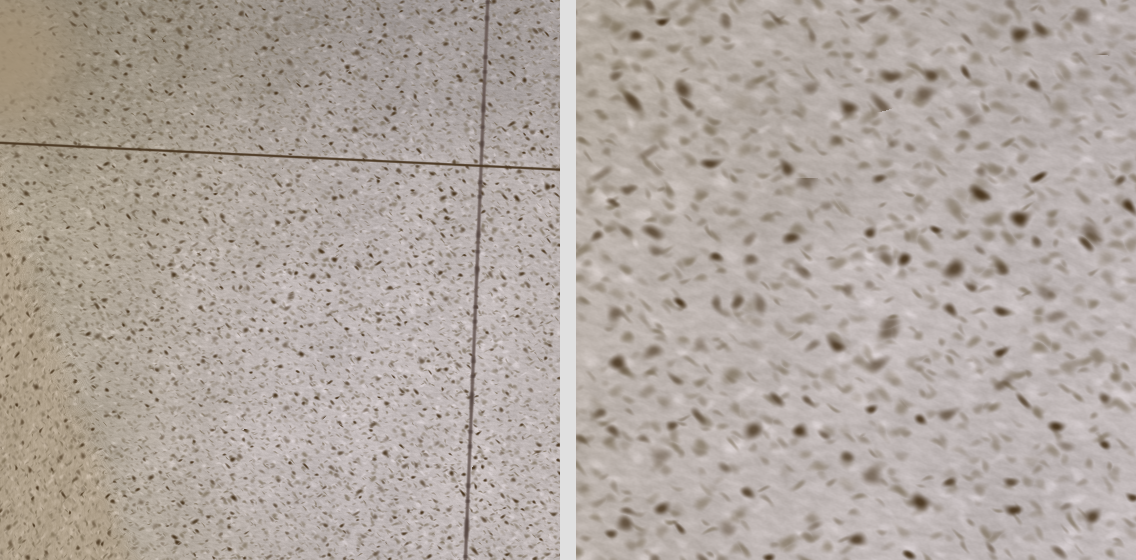
Left: the whole. Right: its middle third, enlarged.
A three.js fragment shader for this texture:

```glsl
#define DARK_CELLS 50.0
#define FLECK_CELLS 68.0
#define PALE_CELLS 62.0
#define CHIP_TILT -0.35
#define JOINT_WIDTH 0.0021
#define SEAM_WIDTH 0.0032
#define STONE_COOL vec3(0.722, 0.690, 0.682)
#define STONE_WARM vec3(0.680, 0.640, 0.570)
#define SIDE_TAN vec3(0.690, 0.625, 0.535)
#define CHIP_BROWN vec3(0.290, 0.215, 0.125)
#define JOINT_BROWN vec3(0.290, 0.215, 0.130)
#define SEAM_GREY vec3(0.400, 0.340, 0.320)

varying vec2 vUv;

vec3 hash3(vec2 cell) {
  vec3 h = fract(vec3(cell.xyx) * vec3(0.1031, 0.1030, 0.0973));
  h += dot(h, h.yxz + 33.33);
  return fract((h.xxy + h.yzz) * h.zyx);
}

// Layered sines, roughly -1 to 1
float waves(vec2 p) {
  float sum = 0.0;
  float gain = 0.5;
  for (int i = 0; i < 4; i++) {
    sum += gain * sin(p.x + 1.7 * sin(p.y)) * cos(p.y + 1.3 * sin(p.x * 0.8));
    p = mat2(1.5, 1.1, -1.1, 1.5) * p + 2.3;
    gain *= 0.6;
  }
  return sum;
}

mat2 turn(float angle) {
  float c = cos(angle);
  float s = sin(angle);
  return mat2(c, -s, s, c);
}

// Cellular scatter of soft elongated chips; returns their coverage
float chips(vec2 p, float cells, float density, float size, float stretch, float tilt) {
  p = p * cells + cells;
  p += 0.08 * vec2(sin(p.y * 6.1 + p.x), sin(p.x * 5.3 - p.y));
  vec2 home = floor(p);
  float cover = 0.0;
  for (int j = -1; j <= 1; j++) {
    for (int i = -1; i <= 1; i++) {
      vec2 cell = home + vec2(float(i), float(j));
      vec3 place = hash3(cell);
      vec3 form = hash3(cell + 71.7);
      vec2 q = turn(tilt + (form.x - 0.5) * 1.5) * (p - cell - place.xy);
      q.y *= mix(1.1, stretch, form.y);
      float radius = size * mix(0.75, 1.3, form.z * form.z);
      float chip = 1.0 - smoothstep(0.15, 1.35, length(q) / radius);
      float strength = mix(0.35, 1.0, fract(form.z * 7.0 + form.x));
      cover = max(cover, chip * strength * step(place.z, density));
    }
  }
  return cover;
}

// Soft line from the distance to its centre
float line(float dist, float halfWidth) {
  return 1.0 - smoothstep(halfWidth * 0.2, halfWidth * 1.7, abs(dist));
}

void main() {
  vec2 uv = vUv;
  float cloud = waves(uv * vec2(7.0, 11.0));
  float patches = waves(uv * vec2(31.0, 43.0) + 4.0);
  float jointY = uv.y - (0.745 - 0.048 * uv.x);
  float seamX = uv.x - (0.831 + 0.040 * uv.y);

  // Slanted side strip and blurred upper corner
  float sideEdge = 0.235 - 0.356 * uv.y + 0.012 * patches;
  float side = 1.0 - smoothstep(-0.035, 0.035, uv.x - sideEdge);
  float corner = 1.0 - smoothstep(0.02, 0.22, length((uv - vec2(0.0, 0.90)) * vec2(1.0, 0.9)));

  // Broad tone: warm left, cool right, dimmer beyond the joint
  float warm = 1.0 - smoothstep(0.05, 0.68, uv.x + 0.10 * sin(uv.y * 5.0) + 0.07 * cloud);
  vec3 color = mix(STONE_COOL, STONE_WARM, warm);
  float dim = smoothstep(0.55, 1.0, uv.y);
  color *= 1.0 - 0.13 * dim + 0.035 * cloud + 0.02 * patches;
  vec2 glow = uv - vec2(0.70, 0.28);
  color += vec3(0.040, 0.040, 0.048) * exp(-7.0 * dot(glow, glow));
  color = mix(color, SIDE_TAN, 0.75 * side);
  color = mix(color, vec3(0.645, 0.570, 0.460), 0.75 * corner);

  // Mottled grain follows the chip direction
  float tilt = mix(CHIP_TILT, 1.5, side);
  float detail = 1.0 - 0.85 * corner;
  vec2 grainScale = mix(vec2(170.0, 330.0), vec2(330.0, 150.0), side);
  vec2 grainPoint = turn(-0.2) * uv * grainScale;
  color += vec3(0.050, 0.050, 0.054) * waves(grainPoint) * detail;

  // Pale, olive and dark aggregate
  float pale = chips(uv + 3.1, PALE_CELLS, 0.55, 0.38, 2.4, tilt);
  color += vec3(0.085, 0.085, 0.095) * pale * detail;
  float fleck = chips(uv + 5.7, FLECK_CELLS, 0.72, 0.36, 2.7, tilt);
  float speck = chips(uv + 8.3, FLECK_CELLS * 1.3, 0.60, 0.37, 2.4, tilt);
  color = mix(color, vec3(0.43, 0.375, 0.275), 0.62 * fleck * detail);
  color = mix(color, vec3(0.47, 0.415, 0.340), 0.55 * speck * detail);
  float density = 0.46 + 0.12 * cloud - 0.08 * side;
  float dark = chips(uv, DARK_CELLS, density, 0.27, 2.0, tilt);
  color = mix(color, CHIP_BROWN, dark * detail);

  // Upright seam with small dark beads, then the thin cross joint
  float wear = 0.5 + 0.5 * sin(uv.y * 140.0 + 2.0 * sin(uv.y * 57.0));
  float bead = smoothstep(0.75, 1.0, wear);
  float seam = line(seamX, SEAM_WIDTH * (0.95 + 0.3 * bead));
  color = mix(color, SEAM_GREY - 0.07 * bead, seam * (0.85 + 0.1 * wear));
  color += 0.025 * line(jointY - 0.006, 0.003);
  color = mix(color, JOINT_BROWN, 0.95 * line(jointY, JOINT_WIDTH));

  gl_FragColor = vec4(clamp(color, 0.0, 1.0), 1.0);
}
```
